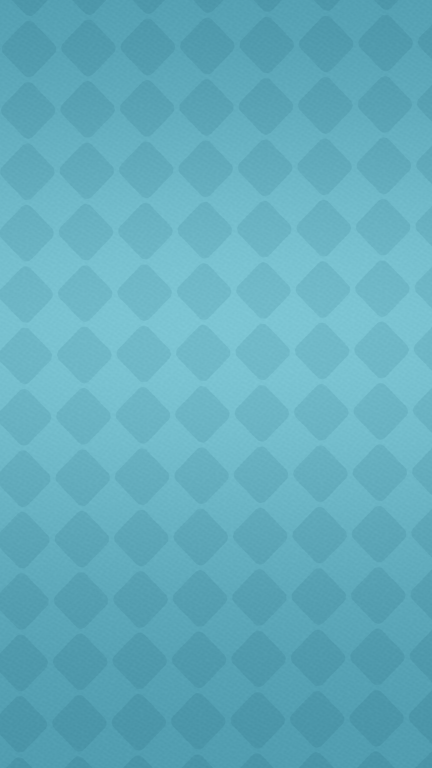
This pattern is drawn by a Shadertoy shader. Its source:

```glsl
const vec3 EDGE_TEAL = vec3(0.31, 0.61, 0.685);
const vec3 GLOW_AQUA = vec3(0.49, 0.775, 0.83);
const vec3 DIAMOND_TINT = vec3(0.91, 0.942, 0.95);

vec2 hash22(vec2 p) {
    vec3 q = fract(p.xyx * vec3(0.1031, 0.1030, 0.0973));
    q += dot(q, q.yzx + 33.33);
    return fract((q.xx + q.yz) * q.zy);
}

// Distance to the nearest jittered cell point
float cellular(vec2 p) {
    vec2 cell = floor(p);
    vec2 local = p - cell;
    float nearest = 2.0;
    for (int y = -1; y <= 1; y++) {
        for (int x = -1; x <= 1; x++) {
            vec2 offset = vec2(x, y);
            vec2 delta = offset + hash22(cell + offset) - local;
            nearest = min(nearest, dot(delta, delta));
        }
    }
    return sqrt(nearest);
}

// Diagonal threads broken up by fine cellular grain
float wovenGrain(vec2 p) {
    float bend = 0.8 * sin(p.x * 47.0 + 2.0 * sin(p.y * 31.0));
    float threads = sin(p.x * 310.0 + p.y * 520.0 + bend)
                  + 0.6 * sin(p.x * 430.0 - p.y * 370.0 - bend);
    float specks = cellular(p * vec2(125.0, 165.0)) - 0.5;
    return 0.22 * threads + specks;
}

// Signed distance to a diamond with rounded corners
float roundedDiamond(vec2 p, float reach, float radius) {
    vec2 q = abs(p);
    float slide = clamp((q.x - q.y + reach) * 0.5, 0.0, reach);
    float outside = length(q - vec2(slide, reach - slide));
    return outside * sign(q.x + q.y - reach) - radius;
}

// Offset from the nearest centre of a slightly skewed lattice
vec2 latticeOffset(vec2 p, vec2 origin, mat2 steps) {
    vec2 grid = inverse(steps) * (p - origin);
    return steps * (grid - round(grid));
}

// Broad light band, wider below its centre than above
float glow(vec2 uv) {
    float rise = uv.y - 0.58;
    float spread = rise > 0.0 ? 0.30 : 0.34;
    float side = uv.x - 0.56;
    return exp(-rise * rise / (spread * spread) - 0.35 * side * side);
}

void mainImage(out vec4 fragColor, in vec2 fragCoord) {
    vec2 uv = fragCoord / iResolution.xy;
    vec2 p = fragCoord / iResolution.x;

    // Cloth lighting
    float light = glow(uv);
    vec3 color = mix(EDGE_TEAL, GLOW_AQUA, light);

    // Diamond lattice with softly frayed edges
    mat2 steps = mat2(0.1376, 0.0023, 0.0019, 0.1421);
    vec2 offset = latticeOffset(p, vec2(0.0671, 1.6644), steps);
    float dist = roundedDiamond(offset * vec2(1.02, 0.98), 0.0475, 0.0165);
    dist += 0.0005 * sin(p.y * 560.0) * sin(p.x * 410.0);
    float softness = max(0.0018, 0.75 / iResolution.x);
    float diamond = 1.0 - smoothstep(-softness, softness, dist);
    color *= mix(vec3(1.0), DIAMOND_TINT, diamond);

    // Fabric texture
    color += 0.016 * wovenGrain(p);

    fragColor = vec4(clamp(color, 0.0, 1.0), 1.0);
}
```
